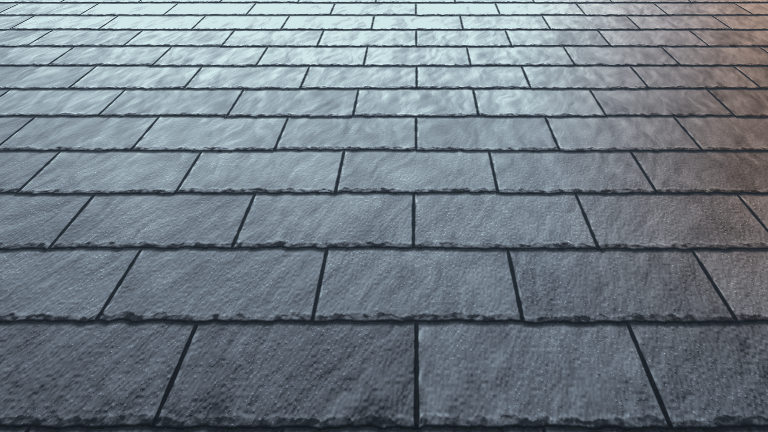
Reproduce this texture procedurally as a Shadertoy shader.

```glsl
// Wet slate roof in perspective: staggered courses with chipped edges, beads of water and sky sheen.
#define HORIZON 0.426     // height of the vanishing line above the top edge
#define COURSE_SCALE 6.847
#define COURSE_START 4.835
#define TILE_WIDTH 0.424
#define CENTRE_X 0.074
#define JOINT 0.010       // half width of the gap between tiles
#define BEVEL 0.085       // height of the chipped front edge
#define RELIEF 0.17       // strength of the rough surface
#define BEADS 42.0        // water beads across one tile

const vec3 SHADOW = vec3(0.09, 0.115, 0.14);
const vec3 SLATE = vec3(0.31, 0.34, 0.38);
const vec3 STEEL = vec3(0.45, 0.50, 0.55);
const vec3 PALE = vec3(0.60, 0.67, 0.71);
const vec3 SKY = vec3(0.82, 0.91, 0.92);
const vec3 RUST = vec3(0.47, 0.425, 0.42);
const vec3 COPPER = vec3(0.52, 0.41, 0.35);

float hash(vec2 p) {
    vec3 q = fract(p.xyx * 0.1031);
    q += dot(q, q.yzx + 33.33);
    return fract((q.x + q.y) * q.z);
}

float noise(vec2 p) {
    vec2 i = floor(p), f = fract(p);
    f = f * f * (3.0 - 2.0 * f);
    return mix(mix(hash(i), hash(i + vec2(1, 0)), f.x),
               mix(hash(i + vec2(0, 1)), hash(i + vec2(1, 1)), f.x), f.y);
}

float fbm(vec2 p) {
    float sum = 0.0, amp = 0.53;
    for (int i = 0; i < 4; i++) {
        sum += amp * noise(p);
        p = mat2(1.6, 1.2, -1.2, 1.6) * p + 7.3;
        amp *= 0.5;
    }
    return sum;
}

// Slate colour from dark (0) to sky reflection (1)
vec3 slateRamp(float tone) {
    float t = clamp(tone, 0.0, 1.0) * 4.0;
    vec3 c = mix(SHADOW, SLATE, min(t, 1.0));
    c = mix(c, STEEL, clamp(t - 1.0, 0.0, 1.0));
    c = mix(c, PALE, clamp(t - 2.0, 0.0, 1.0));
    return mix(c, SKY, clamp(t - 3.0, 0.0, 1.0));
}

// Scattered drops of mixed size, bright on the upper side and dark below
float waterBeads(vec2 p) {
    p = mat2(0.8, 0.6, -0.6, 0.8) * p;
    vec2 id = floor(p);
    float size = hash(id + 3.7);
    vec2 d = fract(p) - 0.25 - 0.5 * vec2(hash(id + 61.0), hash(id + 19.1));
    float r = 0.12 + 0.16 * size * size;
    float bead = 1.0 - smoothstep(r * 0.5, r * 1.2, length(d));
    return bead * step(0.45, size) * (0.2 + 0.9 * dot(d, vec2(-0.6, 0.8)) / r);
}

void mainImage(out vec4 fragColor, in vec2 fragCoord) {
    vec2 uv = (fragCoord - vec2(0.5 * iResolution.x, 0.0)) / iResolution.y;
    float down = 1.0 - uv.y, pixel = 1.0 / iResolution.y;

    // Roof plane: u counts tiles across, v counts courses upward
    float depth = down + HORIZON;
    float u = (uv.x - CENTRE_X) / (depth * TILE_WIDTH);
    float v = COURSE_SCALE / depth - COURSE_START;
    float pu = pixel / (depth * TILE_WIDTH), pv = pixel * COURSE_SCALE / (depth * depth);
    float near = smoothstep(0.55, 1.0, depth);

    // Ragged lower edges, slightly uneven from tile to tile
    float edge = floor(v + 0.5), above = floor(u + 0.5 * mod(edge, 2.0));
    float wobble = 0.035 * (hash(vec2(above, edge + 41.0)) - 0.5)
                 + 0.05 * (fbm(vec2(u * 16.0, edge * 9.0)) - 0.5);
    float course = floor(v - wobble), f = v - wobble - course;

    // Half-tile stagger with small shifts of each joint
    float across = u + 0.5 * mod(course, 2.0), joint = floor(across + 0.5);
    across -= 0.04 * (hash(vec2(joint, course + 11.0)) - 0.5);
    vec2 tile = vec2(floor(across), course);
    float g = fract(across), gap = min(g, 1.0 - g), seed = hash(tile + 5.0);

    // Reflected sky fades toward the viewer and to the right
    float tone = 0.285 + 0.75 * pow(1.0 - down, 1.6);
    float warm = smoothstep(0.36, 0.92, uv.x + 0.12 * (1.0 - down));
    tone -= warm * (0.05 + 0.34 * smoothstep(0.25, 0.9, uv.y));
    tone += 0.10 * (seed - 0.5) - 0.12 * smoothstep(0.5, 0.95, -uv.x) * uv.y;

    // Cleft grain lit from above, wet runs and beads
    vec2 q = vec2(u, v * 0.33) + 17.0 * vec2(seed, hash(tile + 23.0));
    float warp = fbm(q * 4.0);
    vec2 s = (mat2(0.87, 0.5, -0.5, 0.87) * q + 0.2 * warp) * vec2(24.0, 9.0);
    float cleft = fbm(s);
    tone += RELIEF * (cleft - fbm(s + vec2(0.5, -0.5))) + 0.10 * (cleft - 0.5);
    tone += 0.13 * (warp - 0.5);
    float runs = fbm(vec2(u * 15.0 + 3.0 * warp, v * 1.6 + seed * 20.0));
    tone += 0.34 * (1.0 - 0.85 * near) * (runs - 0.5);
    float patches = 0.35 + 0.65 * smoothstep(0.3, 0.6, noise(q * 6.0 + 9.0));
    tone += near * patches * (0.30 * waterBeads(q * BEADS) + 0.24 * waterBeads(q * BEADS * 1.7));
    tone += 0.20 * near * (noise(q * 95.0) - noise(q * 95.0 + vec2(0.3, -0.6)));

    // Chipped front bevel below a faint lit rim
    float chips = fbm(vec2(u * 34.0, v * 20.0));
    float bevelTop = BEVEL * (0.45 + 1.1 * fbm(vec2(u * 24.0, course * 7.0)));
    float bevel = 1.0 - smoothstep(bevelTop - pv, bevelTop + pv, f);
    float rim = 1.0 - smoothstep(0.0, 0.02 + pv, abs(f - bevelTop - 0.015));
    tone += 0.13 * rim * smoothstep(0.35, 0.7, chips);
    tone = mix(tone, tone * (0.18 + 0.75 * smoothstep(0.25, 0.8, chips)), bevel);

    // Pale chips along each tile's left side
    float flake = smoothstep(0.42, 0.7, noise(vec2(g * 70.0, v * 17.0)));
    tone += 0.18 * flake * (1.0 - smoothstep(0.012, 0.04, g));

    // Dark joints and the shadow under the course above
    float halfGap = JOINT * (0.8 + 0.4 * noise(vec2(joint * 5.0, v * 12.0)));
    float joints = 1.0 - smoothstep(halfGap - pu, halfGap + pu, gap);
    float foot = 1.0 - smoothstep(0.012, 0.03 + pv, f);
    float dark = max(0.9 * joints, max(0.8 * smoothstep(0.95 - pv, 0.99, f), 0.92 * foot));

    vec3 rusty = mix(RUST, COPPER, smoothstep(0.65, 0.9, uv.x) * uv.y) * (0.35 + 1.5 * tone);
    vec3 col = mix(slateRamp(tone), rusty, 0.75 * warm * smoothstep(0.0, 0.6, uv.y));
    fragColor = vec4(clamp(mix(col, SHADOW * (0.8 + 0.8 * uv.y), dark), 0.0, 1.0), 1.0);
}
```
